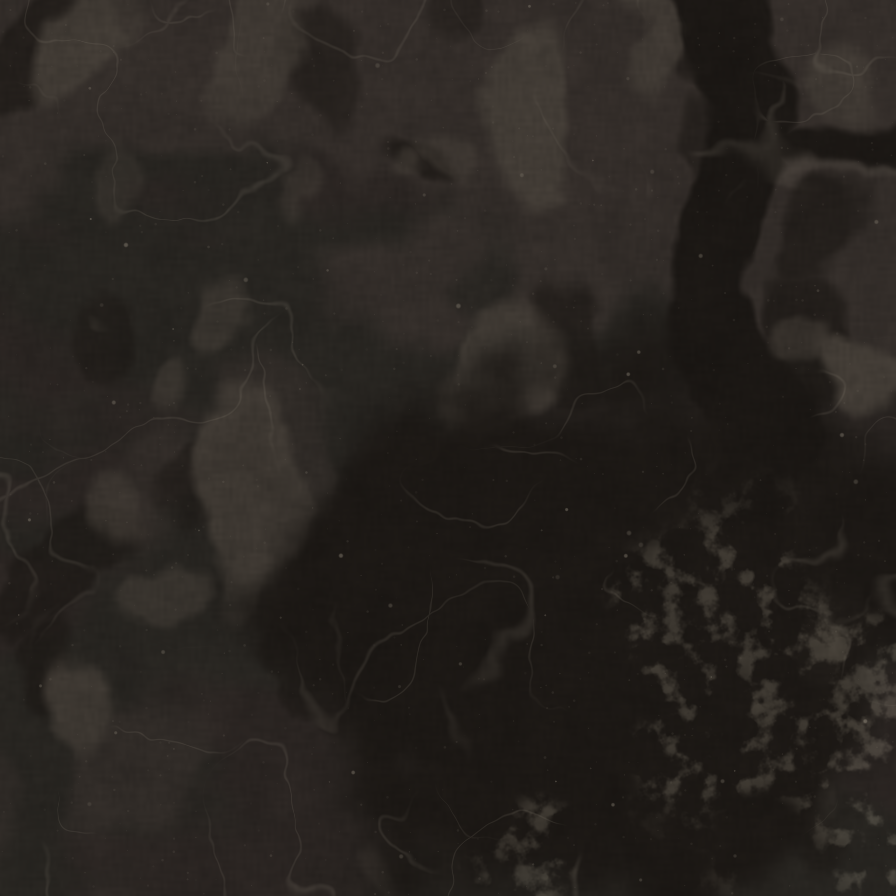
This texture is drawn by a Shadertoy shader. Its source:

```glsl
// Dark weathered stone: soft brown and taupe patches, a black vein, pale scratches and dust.

const vec3 BLACK = vec3(0.108, 0.093, 0.080);
const vec3 CHARCOAL = vec3(0.152, 0.142, 0.126);
const vec3 BROWN = vec3(0.202, 0.178, 0.163);
const vec3 TAUPE = vec3(0.262, 0.238, 0.212);
const vec3 PLUM = vec3(0.172, 0.142, 0.134);
const vec3 DUST = vec3(0.50, 0.47, 0.42);

float hash(vec2 p) {
    vec3 q = fract(vec3(p.xyx) * 0.1031);
    q += dot(q, q.yzx + 33.33);
    return fract((q.x + q.y) * q.z);
}

float noise(vec2 p) {
    vec2 i = floor(p), f = fract(p);
    f = f * f * (3.0 - 2.0 * f);
    return mix(mix(hash(i), hash(i + vec2(1, 0)), f.x),
               mix(hash(i + vec2(0, 1)), hash(i + vec2(1, 1)), f.x), f.y);
}

float fbm(vec2 p) {
    float sum = 0.0, amp = 0.533;
    for (int i = 0; i < 4; i++) {
        sum += amp * noise(p);
        p = mat2(1.6, 1.2, -1.2, 1.6) * p + 17.3;
        amp *= 0.5;
    }
    return sum;
}

// Scattered tilted ovals of varied size and strength, one per chosen cell.
float patches(vec2 p, float cells, float density, float soft, float seed) {
    p = p * cells + seed;
    vec2 home = floor(p);
    float cover = 0.0;
    for (int y = -1; y <= 1; y++)
    for (int x = -1; x <= 1; x++) {
        vec2 cell = home + vec2(x, y);
        vec2 centre = cell + 0.2 + 0.6 * vec2(hash(cell + 3.1), hash(cell + 8.7));
        float angle = 1.6 * (hash(cell + 21.4) - 0.6);
        float c = cos(angle), s = sin(angle);
        vec2 d = mat2(c, -s, s, c) * (p - centre) * vec2(1.35, 0.75);
        float radius = mix(0.2, 0.5, hash(cell + 5.9));
        float shape = 1.0 - smoothstep(-soft, soft, length(d) - radius);
        float strength = mix(0.6, 1.0, hash(cell + 13.2));
        cover = max(cover, shape * strength * step(hash(cell + 41.6), density));
    }
    return cover;
}

// Broken thin line along a noise contour.
float scratch(vec2 p, float scale, float width, float seed) {
    float line = abs(noise(p * scale + seed) - 0.5) / scale;
    float gaps = smoothstep(0.56, 0.78, noise(p * 8.0 + seed * 1.7));
    return gaps * (1.0 - smoothstep(0.0, width, line));
}

// Sparse round dust grains.
float specks(vec2 p, float cells, float density) {
    vec2 cell = floor(p * cells);
    vec2 centre = 0.3 + 0.4 * vec2(hash(cell + 2.3), hash(cell + 6.1));
    float radius = mix(0.1, 0.28, hash(cell + 9.4));
    float dotShape = 1.0 - smoothstep(0.3 * radius, radius, length(fract(p * cells) - centre));
    return dotShape * step(hash(cell + 15.8), density) * mix(0.3, 1.0, hash(cell + 31.0));
}

// Wavering upright band with a narrow side arm.
float vein(vec2 p) {
    float middle = 0.825 + 0.035 * sin(16.5 * (p.y - 0.775));
    float trunk = max(abs(p.x - middle) - 0.045, 0.40 - p.y);
    float arm = max(abs(p.y - 0.84) - 0.014, 0.85 - p.x);
    return 1.0 - smoothstep(-0.006, 0.008, min(trunk, arm));
}

void mainImage(out vec4 fragColor, in vec2 fragCoord) {
    vec2 p = fragCoord / iResolution.y;
    vec2 wobble = vec2(fbm(p * 9.0 + 4.0), fbm(p * 9.0 + 53.0)) - 0.5;
    vec2 q = p + 0.09 * wobble;
    float cloud = fbm(p * 5.0 + 7.0) - 0.5;

    // Broad ground: black lower right, charcoal left, brown along the top
    float reach = length((q - vec2(0.66, 0.29)) * vec2(0.95, 1.0));
    float lit = smoothstep(0.27, 0.39, reach + 0.35 * cloud);
    vec3 color = mix(BLACK, CHARCOAL, lit);
    float plum = smoothstep(0.48, 0.62, fbm(p * vec2(3.0, 6.0) + 31.0));
    color = mix(color, PLUM, 0.6 * plum * lit);
    float top = smoothstep(0.71, 0.77, q.y + 0.12 * q.x + 0.45 * cloud);
    color = mix(color, BROWN, 0.9 * top);

    // Overlapping patches
    color = mix(color, BROWN, 0.85 * lit * patches(q, 5.0, 0.36, 0.09, 11.0));
    color = mix(color, BLACK, 0.8 * patches(q, 7.0, 0.26, 0.07, 37.0));
    color = mix(color, TAUPE, mix(0.12, 0.95, lit) * patches(q, 6.0, 0.27, 0.07, 64.0));
    color = mix(color, TAUPE, 0.6 * lit * patches(q, 13.0, 0.12, 0.12, 90.0));
    color = mix(color, BLACK * 0.94, 0.95 * vein(q));

    // Crumbly mottling in the dark part
    float crumbZone = smoothstep(0.48, 0.62, fbm(p * 5.0 + 71.0)) * smoothstep(0.45, 0.62, p.x);
    crumbZone *= 1.0 - smoothstep(0.38, 0.50, p.y);
    float crumbs = smoothstep(0.50, 0.75, fbm(p * 48.0));
    color += vec3(0.13, 0.125, 0.11) * crumbs * crumbZone;

    // Scratches and dust
    float scratches = 0.0;
    for (int i = 0; i < 4; i++) {
        float k = float(i);
        scratches = max(scratches, scratch(q, 5.0 + 2.0 * k, 0.0016, 19.0 + 23.0 * k));
    }
    color = mix(color, DUST, 0.17 * scratches);
    color = mix(color, DUST, 0.55 * specks(p, 75.0, 0.012));
    color = mix(color, DUST, 0.16 * specks(p + 0.37, 130.0, 0.05));

    // Faint cloudy tone and woven grain
    float weave = noise(p * vec2(70.0, 260.0)) + noise(p * vec2(260.0, 90.0)) - 1.0;
    color *= 1.0 + 0.07 * weave + 0.16 * (fbm(p * 28.0 + 5.0) - 0.5);
    fragColor = vec4(color, 1.0);
}
```
